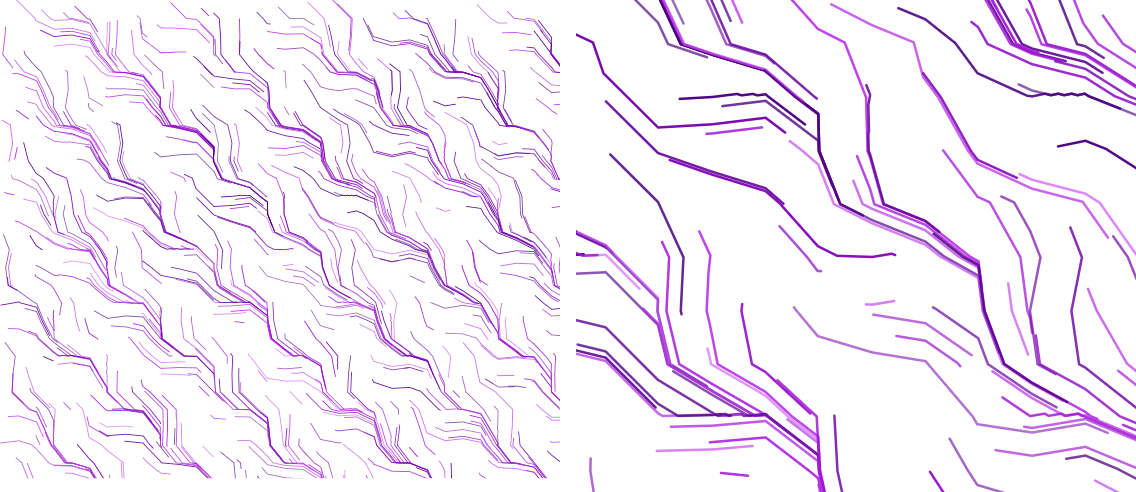
Left, the full canvas; right, a detail of the centre.
Give the GLSL for this pattern, as a Shadertoy shader.

```glsl
// Fine violet streamlines that follow a stepped flow field and merge into diagonal streams.

#define FIELD_CELL 0.03173   // size of one constant-direction cell, in canvas widths
#define SWING 1.0            // how far the flow turns either side of the diagonal, radians
#define SEED_CELL 0.04       // spacing of the line starts
#define MIN_LENGTH 0.015
#define MAX_LENGTH 0.26
#define HALF_WIDTH 0.00075
#define NUDGE 0.002          // small push across each cell border
#define FIELD_HEIGHT 0.854   // lines end here, leaving a blank strip below
#define DARK_INK vec3(0.27, 0.0, 0.48)
#define MID_INK vec3(0.60, 0.04, 0.81)
#define LIGHT_INK vec3(0.80, 0.33, 0.96)

float hash(vec2 p, float salt) {
    return fract(sin(dot(p, vec2(127.1, 311.7)) + salt * 74.7) * 43758.5453);
}

// Direction of the flow, constant inside each cell
vec2 flow(vec2 cell) {
    float angle = 0.7854 + SWING * cos(cell.x) * sin(cell.y);
    return vec2(cos(angle), sin(angle));
}

float segmentDistance(vec2 p, vec2 a, vec2 b) {
    vec2 ab = b - a;
    float t = clamp(dot(p - a, ab) / max(dot(ab, ab), 1e-9), 0.0, 1.0);
    return length(p - a - ab * t);
}

// Distance to the line traced from a start point, cell by cell
float streamDistance(vec2 uv, vec2 start, float remaining) {
    float nearest = 1.0;
    vec2 p = start;
    for (int i = 0; i < 48; i++) {
        vec2 cell = floor(p / FIELD_CELL);
        vec2 dir = flow(cell);
        vec2 border = (cell + step(0.0, dir)) * FIELD_CELL;
        vec2 reach = (border - p) / dir;
        float advance = min(max(min(reach.x, reach.y), 0.0) + NUDGE, remaining);
        vec2 next = p + dir * advance;
        nearest = min(nearest, segmentDistance(uv, p, next));
        p = next;
        remaining -= advance;
        bool passed = all(greaterThan(p, uv + 0.02));
        if (remaining <= 0.0 || passed) break;
    }
    return nearest;
}

vec3 inkColor(float tone) {
    return tone < 0.5 ? mix(DARK_INK, MID_INK, tone * 2.0)
                      : mix(MID_INK, LIGHT_INK, tone * 2.0 - 1.0);
}

void mainImage(out vec4 fragColor, in vec2 fragCoord) {
    // Canvas widths, measured down from the upper left
    vec2 uv = vec2(fragCoord.x, iResolution.y - fragCoord.y) / iResolution.x;
    float pixel = 1.0 / iResolution.x;
    vec3 color = vec3(1.0);
    vec2 home = floor(uv / SEED_CELL);

    // Lines run down and right, so only starts above and left can arrive here
    for (int y = 6; y >= -1; y--) {
        for (int x = 6; x >= -1; x--) {
            vec2 id = home - vec2(x, y);
            vec2 start = (id + vec2(hash(id, 1.0), hash(id, 2.0))) * SEED_CELL;
            float span = mix(MIN_LENGTH, MAX_LENGTH, hash(id, 3.0));
            bool outside = min(start.x, start.y) < 0.0 || start.x > 1.0 || start.y > FIELD_HEIGHT;
            if (outside || distance(start, uv) > span + 2.0 * pixel) continue;

            float d = streamDistance(uv, start, span);
            float coverage = clamp((HALF_WIDTH - d) / pixel + 0.5, 0.0, 1.0);
            float opacity = mix(0.55, 1.0, hash(id, 4.0));
            color = mix(color, inkColor(hash(id, 5.0)), coverage * opacity);
        }
    }

    // Blank strip along the bottom
    float inField = clamp((FIELD_HEIGHT - uv.y) / pixel + 0.5, 0.0, 1.0);
    fragColor = vec4(mix(vec3(1.0), color, inField), 1.0);
}
```
